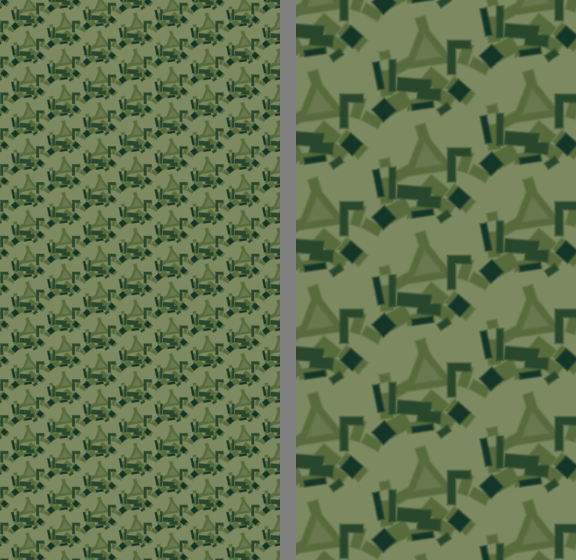
Left, the full canvas; right, a detail of the centre.
Reproduce this pattern procedurally as a Shadertoy shader.

```glsl
// Angular woodland camouflage: one cluster of blocks, rods and a triangle,
// repeated on a square half-drop lattice. Each shape is a distance function
// wrapped around its own centre, merged per colour and painted in layers.

// Offset from the nearest lattice copy of a centre; each column rises by half a cell.
vec2 wrapHalfDrop(vec2 p, vec2 center) {
    vec2 q = p - center;
    float column = round(q.x);
    q -= column * vec2(1.0, 0.5);
    q.y -= round(q.y);
    return q;
}

vec2 rotate(vec2 q, float angle) {
    float c = cos(angle), s = sin(angle);
    return vec2(c * q.x + s * q.y, c * q.y - s * q.x);
}

float block(vec2 p, vec2 center, vec2 halfSize, float angle) {
    vec2 d = abs(rotate(wrapHalfDrop(p, center), angle)) - halfSize;
    return length(max(d, 0.0)) + min(max(d.x, d.y), 0.0);
}

float triangle(vec2 p, vec2 center, float inradius, float angle) {
    vec2 q = rotate(wrapHalfDrop(p, center), angle);
    return max(abs(q.x) * 0.866 + q.y * 0.5, -q.y) - inradius;
}

float coverage(float d, float softness) {
    return 1.0 - smoothstep(-softness, softness, d);
}

// Olive fragments at the triangle corners and beneath the dark pieces
float oliveShapes(vec2 p) {
    float d = block(p, vec2(0.70, 0.78), vec2(0.05, 0.08), 0.3);
    d = min(d, block(p, vec2(0.53, 0.41), vec2(0.10, 0.05), 0.5));
    d = min(d, block(p, vec2(0.47, 0.06), vec2(0.11, 0.08), 0.5));
    d = min(d, block(p, vec2(0.23, -0.10), vec2(0.09, 0.05), -0.5));
    d = min(d, block(p, vec2(0.10, 0.01), vec2(0.05, 0.10), -0.3));
    d = min(d, block(p, vec2(0.90, 0.10), vec2(0.09, 0.06), -0.6));
    d = min(d, block(p, vec2(0.82, 0.27), vec2(0.11, 0.07), -0.7));
    d = min(d, block(p, vec2(0.05, -0.33), vec2(0.13, 0.07), -0.7));
    d = min(d, block(p, vec2(0.68, 0.05), vec2(0.13, 0.05), 0.15));
    d = min(d, block(p, vec2(0.35, 0.50), vec2(0.05, 0.04), 0.2));
    return min(d, block(p, vec2(0.36, 0.24), vec2(0.06, 0.12), 0.1));
}

// Hooked bar, upright rod and stepped block
float darkShapes(vec2 p) {
    float d = block(p, vec2(-0.03, -0.02), vec2(0.04, 0.16), 0.0);
    d = min(d, block(p, vec2(0.04, 0.10), vec2(0.11, 0.04), 0.0));
    d = min(d, block(p, vec2(0.42, 0.31), vec2(0.034, 0.15), 0.0));
    d = min(d, block(p, vec2(0.62, 0.22), vec2(0.16, 0.065), -0.08));
    d = min(d, block(p, vec2(0.76, 0.14), vec2(0.11, 0.055), -0.08));
    return min(d, block(p, vec2(0.90, 0.00), vec2(0.06, 0.035), 0.6));
}

// Diamonds and slim tilted rods
float deepShapes(vec2 p) {
    float d = block(p, vec2(0.34, -0.01), vec2(0.08), 0.75);
    d = min(d, block(p, vec2(0.04, -0.33), vec2(0.075), 0.85));
    d = min(d, block(p, vec2(0.29, 0.31), vec2(0.032, 0.13), 0.2));
    return min(d, block(p, vec2(0.70, 0.03), vec2(0.10, 0.03), 0.15));
}

void mainImage(out vec4 fragColor, in vec2 fragCoord) {
    float cellsAcross = 7.81;
    vec2 p = fragCoord / iResolution.x * cellsAcross - vec2(3.08, 9.40);
    float softness = max(cellsAcross / iResolution.x, 0.02) * 0.9;

    vec3 olive = vec3(0.345, 0.42, 0.235);
    float tri = triangle(p, vec2(0.74, 0.54), 0.14, 0.15);

    // Paint from the ground up
    vec3 color = vec3(0.49, 0.54, 0.38);
    color = mix(color, olive, coverage(min(tri, oliveShapes(p)), softness));
    color = mix(color, vec3(0.41, 0.47, 0.31), coverage(tri + 0.065, softness));
    color = mix(color, vec3(0.16, 0.28, 0.175), coverage(darkShapes(p), softness));
    color = mix(color, vec3(0.08, 0.21, 0.155), coverage(deepShapes(p), softness));

    fragColor = vec4(color, 1.0);
}
```
